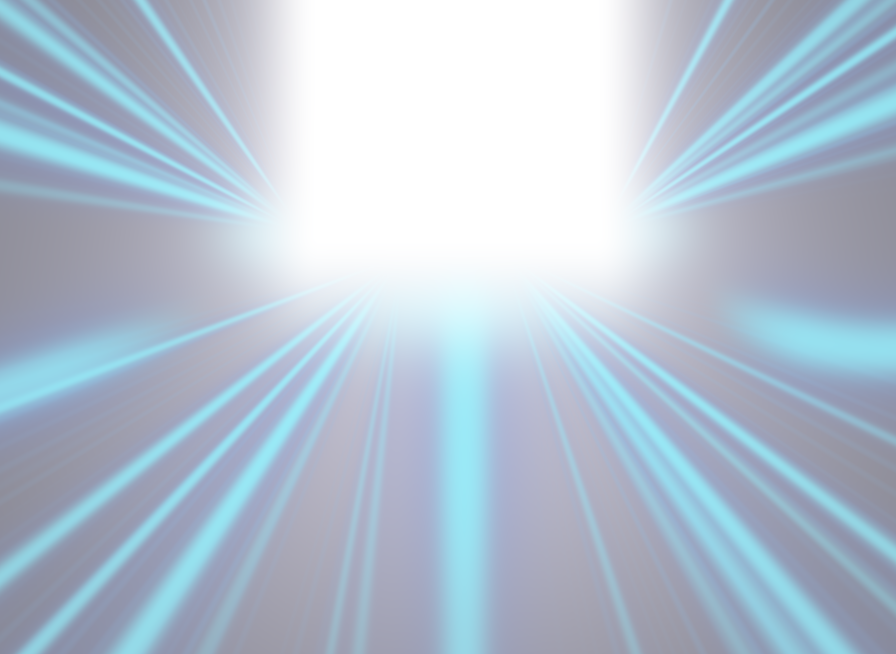
Reproduce this background procedurally as a WebGL 2 fragment shader.

```glsl
#version 300 es
precision highp float;
// A white glow at the top centre sheds four fans of cyan and blue light rays
// over a grey-lavender haze. Rays are angular Gaussians around each fan's
// origin; soft beams, a rounded-box glow and gradient noise complete it.
uniform vec2 u_resolution;
out vec4 outColor;

const vec3 CYAN = vec3(0.59, 0.97, 1.0);
const vec3 BLUE = vec3(0.52, 0.61, 0.88);

// Each ray: angle from the horizontal, angular width, strength.
const vec3 UPPER_LEFT[7] = vec3[7](
  vec3(0.155, 0.020, 0.20), vec3(0.316, 0.034, 1.00), vec3(0.400, 0.018, 0.25),
  vec3(0.488, 0.011, 0.80), vec3(0.640, 0.022, 0.75), vec3(0.705, 0.014, 0.40),
  vec3(0.960, 0.013, 0.70));
const vec3 UPPER_RIGHT[7] = vec3[7](
  vec3(0.270, 0.020, 0.20), vec3(0.418, 0.034, 1.00), vec3(0.510, 0.018, 0.25),
  vec3(0.596, 0.011, 0.80), vec3(0.675, 0.015, 0.40), vec3(0.735, 0.021, 0.75),
  vec3(1.068, 0.013, 0.70));
const vec3 LOWER_LEFT[7] = vec3[7](
  vec3(0.362, 0.010, 0.55), vec3(0.673, 0.017, 0.80), vec3(0.818, 0.013, 0.80),
  vec3(0.969, 0.028, 1.00), vec3(1.110, 0.018, 0.25), vec3(1.390, 0.011, 0.22),
  vec3(1.460, 0.016, 0.22));
const vec3 LOWER_RIGHT[7] = vec3[7](
  vec3(0.450, 0.010, 0.28), vec3(0.656, 0.014, 0.85), vec3(0.735, 0.011, 0.35),
  vec3(0.875, 0.023, 0.95), vec3(0.945, 0.026, 0.60), vec3(1.030, 0.018, 0.30),
  vec3(1.250, 0.012, 0.25));

float bell(float x) { return exp(-x * x); }

float hashSlope(float n) { return fract(sin(n * 127.1) * 437.58) * 2.0 - 1.0; }

// One-dimensional gradient noise.
float gradientNoise(float x) {
  float cell = floor(x), f = x - cell;
  float u = f * f * f * (f * (f * 6.0 - 15.0) + 10.0);
  return mix(hashSlope(cell) * f, hashSlope(cell + 1.0) * (f - 1.0), u);
}

// Light of one fan: x is the cyan core, y the blue halo.
vec2 fan(vec2 p, vec2 origin, vec2 facing, vec3 rays[7]) {
  vec2 d = (p - origin) * facing;
  float r = length(d);
  float angle = atan(d.y, d.x);
  vec2 light = vec2(0.0);
  for (int i = 0; i < 7; i++) {
    float width = rays[i].y + 0.0015 / (r + 0.02);
    float offset = (angle - rays[i].x) / width;
    light += rays[i].z * vec2(bell(offset), 0.5 * bell(offset / 3.2));
  }
  // Fine streaks between the main rays.
  float sector = smoothstep(0.1, 0.4, angle) * smoothstep(1.5, 1.1, angle);
  float streak = max(gradientNoise(angle * 38.0 + origin.x * 90.0), 0.0);
  light += sector * streak * vec2(0.15, 0.4);
  float fade = smoothstep(0.02, 0.14, r) * mix(1.0, 0.72, smoothstep(0.3, 0.75, r));
  return light * fade;
}

void main() {
  vec2 p = (gl_FragCoord.xy - vec2(0.5 * u_resolution.x, 0.0)) / u_resolution.y;

  // Grey haze, lighter towards the middle.
  float haze = exp(-2.6 * dot(p - vec2(0.01, 0.5), p - vec2(0.01, 0.5)));
  vec3 color = mix(vec3(0.49, 0.49, 0.53), vec3(0.77, 0.76, 0.82), haze);

  // Four fans of rays.
  vec2 light = fan(p, vec2(-0.221, 0.644), vec2(-1.0, 1.0), UPPER_LEFT);
  light += fan(p, vec2(0.233, 0.644), vec2(1.0, 1.0), UPPER_RIGHT);
  light += fan(p, vec2(-0.069, 0.609), vec2(-1.0, -1.0), LOWER_LEFT);
  light += fan(p, vec2(0.082, 0.617), vec2(1.0, -1.0), LOWER_RIGHT);

  // Vertical beam below the glow.
  float drop = smoothstep(0.62, 0.5, p.y) * mix(0.6, 1.0, smoothstep(0.0, 0.3, p.y));
  float across = abs(p.x - 0.025);
  light += drop * vec2(0.95 * bell(across / 0.032), 0.55 * bell(across / 0.095));

  // Broad beams at the left and right edges.
  float leftY = p.y - 0.404 - 0.35 * (p.x + 0.683);
  float rightY = p.y - 0.466 - 0.84 * (0.683 - p.x) * (0.683 - p.x);
  float leftFade = smoothstep(-0.34, -0.62, p.x);
  float rightFade = smoothstep(0.38, 0.56, p.x);
  light += leftFade * vec2(0.65 * bell(leftY / 0.034), 0.6 * bell(leftY / 0.085));
  light += rightFade * vec2(0.8 * bell(rightY / 0.036), 0.6 * bell(rightY / 0.085));

  color = mix(color, BLUE, 1.0 - exp(-0.95 * light.y));
  color = mix(color, CYAN, 1.0 - exp(-1.7 * light.x));

  // Pale cyan bloom where the fans meet the glow.
  float bloom = 0.75 * bell(length((p - vec2(0.01, 0.54)) / vec2(0.2, 0.085)));
  bloom += 0.6 * bell(length((p - vec2(-0.27, 0.645)) / vec2(0.085, 0.06)));
  bloom += 0.6 * bell(length((p - vec2(0.285, 0.65)) / vec2(0.085, 0.06)));
  color = mix(color, vec3(0.78, 0.99, 1.0), min(bloom, 0.9));

  // White glow: a soft box that reaches past the top edge.
  vec2 outside = max(abs(p - vec2(0.014, 0.97)) - vec2(0.21, 0.33), 0.0);
  float glow = bell(length(outside / vec2(0.085, 0.11)));
  float veil = 0.4 * bell(length(outside / vec2(0.2, 0.16)));
  color = mix(color, vec3(0.95, 0.95, 0.99), veil);
  color = mix(color, vec3(1.0), glow);

  outColor = vec4(color, 1.0);
}
```
